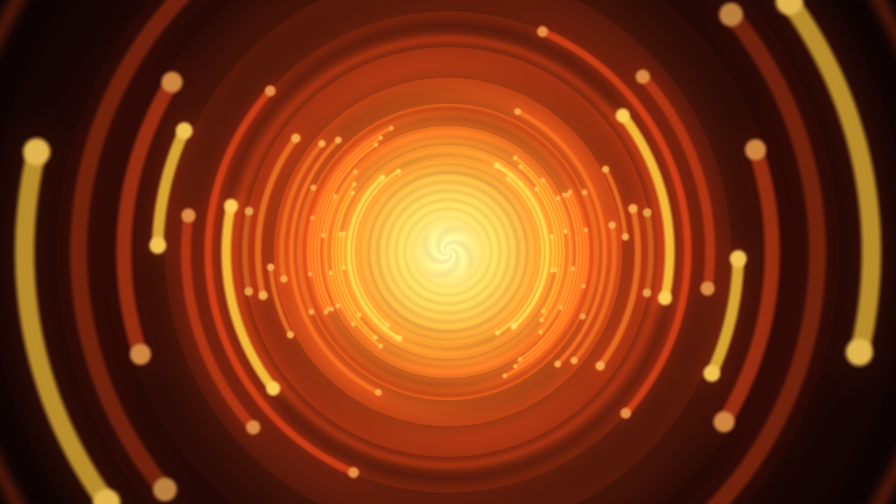
A WebGL 1 fragment shader for this background:

```glsl
precision highp float;
// A glowing tunnel: a hot radial gradient with nested translucent discs,
// fine ripples and a small swirl, crossed by round-tipped arcs of light.
// Every arc appears twice, because angles are folded by a half turn.

uniform vec2 u_resolution;

const float PI = 3.14159265;
const vec3 GOLD = vec3(0.98, 0.76, 0.22);
const vec3 ORANGE = vec3(0.90, 0.43, 0.13);
const vec3 EMBER = vec3(0.70, 0.21, 0.07);
const vec3 TIP_LIGHT = vec3(1.0, 0.83, 0.42);

float hash(float n) {
  return fract(sin(n * 127.1 + 3.7) * 4375.85);
}

// Radial heat colour, from the white-hot core to the dark rim.
vec3 heat(float r) {
  vec3 c = mix(vec3(1.0, 0.96, 0.64), vec3(1.0, 0.85, 0.36), smoothstep(0.0, 0.11, r));
  c = mix(c, vec3(0.97, 0.60, 0.18), smoothstep(0.09, 0.20, r));
  c = mix(c, vec3(0.84, 0.35, 0.10), smoothstep(0.18, 0.28, r));
  c = mix(c, vec3(0.62, 0.19, 0.06), smoothstep(0.26, 0.39, r));
  c = mix(c, vec3(0.38, 0.11, 0.04), smoothstep(0.36, 0.52, r));
  c = mix(c, vec3(0.15, 0.035, 0.02), smoothstep(0.48, 0.68, r));
  return mix(c, vec3(0.05, 0.01, 0.01), smoothstep(0.65, 1.0, r));
}

// Nested discs whose radii shrink geometrically, each with its own sheen.
float discShade(float r, float angle, float pixel) {
  float spacing = 0.1625;
  float depth = log(0.56 / max(r, 0.01)) / spacing;
  float s = fract(depth);
  float edge = min(0.4, 1.5 * pixel / (max(r, 0.01) * spacing));
  float saw = s - smoothstep(1.0 - edge, 1.0, s);
  float sheen = sin(2.0 * angle + 2.1 * floor(depth)) * sin(PI * s);
  float strength = smoothstep(0.08, 0.3, r);
  return 1.0 + strength * (0.22 * (0.5 - saw) + 0.10 * sheen);
}

// Fine ripples around the core and a pinwheel in its middle.
float rippleShade(float r, float angle) {
  float ripple = sin(r * 350.0) * smoothstep(0.05, 0.10, r) * (1.0 - smoothstep(0.17, 0.36, r));
  float swirl = sin(4.0 * angle + 9.0 * log(r + 0.01)) * (1.0 - smoothstep(0.035, 0.075, r));
  return 1.0 + 0.045 * ripple + 0.04 * swirl;
}

// Soft full ring.
vec3 ring(vec3 base, float r, float radius, float width, vec3 tint, float amount) {
  float d = (r - radius) / width;
  return mix(base, tint, amount * exp(-d * d));
}

// Arc given by (radius, middle angle, half span), angles in degrees.
vec3 arc(vec3 base, vec2 polar, vec3 shape, float width, vec3 tint, float pixel) {
  float turn = mod(polar.y - radians(shape.y) + 0.5 * PI, PI) - 0.5 * PI;
  float past = abs(turn) - radians(shape.z);
  float tipDist = length(vec2(polar.x * cos(past) - shape.x, polar.x * sin(past)));
  float lineDist = past < 0.0 ? abs(polar.x - shape.x) : tipDist;

  float blur = pixel + 0.3 * width;
  float line = 1.0 - smoothstep(width - blur, width + blur, lineDist);
  float tipSize = 1.35 * width + 0.001;
  float tip = 1.0 - smoothstep(tipSize - blur, tipSize + blur, tipDist);
  float halo = exp(-lineDist / (1.6 * width));

  vec3 c = base + tint * vec3(0.22, 0.09, 0.04) * halo;
  c = mix(c, tint, 0.92 * line);
  return mix(c, mix(tint, TIP_LIGHT, 0.55), 0.95 * tip);
}

void main() {
  float pixel = 1.0 / u_resolution.y;
  vec2 p = (gl_FragCoord.xy - 0.5 * u_resolution) * pixel;
  float r = length(p);
  float angle = atan(p.y, p.x + 0.00001);
  vec2 polar = vec2(r, angle);

  // Tunnel walls
  vec3 color = heat(r) * discShade(r, angle, pixel) * rippleShade(r, angle);
  color = ring(color, r, 0.423, 0.009, EMBER, 0.75);
  color = ring(color, r, 0.450, 0.014, vec3(0.27, 0.07, 0.03), 0.45);
  color = ring(color, r, 0.285, 0.005, EMBER, 0.45);
  color = ring(color, r, 0.990, 0.018, EMBER, 0.35);

  // Wide outer arcs
  color = arc(color, polar, vec3(0.840, 11.3, 25.0), 0.0190, GOLD * 0.78, pixel);
  color = arc(color, polar, vec3(0.733, -5.0, 45.0), 0.0165, EMBER * 0.66, pixel);
  color = arc(color, polar, vec3(0.643, -6.6, 25.0), 0.0145, EMBER * 0.88, pixel);
  color = arc(color, polar, vec3(0.576, -13.0, 11.7), 0.0115, GOLD * 0.90, pixel);
  color = arc(color, polar, vec3(0.520, 17.0, 25.0), 0.0095, EMBER, pixel);
  color = arc(color, polar, vec3(0.476, 12.3, 54.5), 0.0070, EMBER * 1.15, pixel);
  color = arc(color, polar, vec3(0.440, 13.0, 25.0), 0.0095, GOLD, pixel);

  // Slim middle arcs
  color = arc(color, polar, vec3(0.403, -0.2, 11.4), 0.0055, ORANGE * 0.85, pixel);
  color = arc(color, polar, vec3(0.377, -11.8, 25.0), 0.0060, ORANGE, pixel);
  color = arc(color, polar, vec3(0.353, 16.3, 11.4), 0.0045, ORANGE, pixel);
  color = arc(color, polar, vec3(0.330, -15.7, 25.0), 0.0045, ORANGE, pixel);
  color = arc(color, polar, vec3(0.311, 9.0, 54.6), 0.0040, ORANGE * 1.05, pixel);
  color = arc(color, polar, vec3(0.296, -1.0, 24.6), 0.0035, ORANGE, pixel);

  // Scattered thin arcs close to the core
  for (int i = 0; i < 11; i++) {
    float n = float(i);
    float radius = 0.209 + 0.0068 * n;
    float middle = 64.0 * (hash(n) - 0.5);
    float span = 9.0 + 38.0 * pow(hash(n + 20.0), 2.0);
    vec3 tint = mix(GOLD, ORANGE * 1.1, n / 11.0);
    color = arc(color, polar, vec3(radius, middle, span), 0.0023, tint, pixel);
  }
  color = arc(color, polar, vec3(0.197, 6.0, 54.5), 0.0036, vec3(1.0, 0.87, 0.32), pixel);
  color = arc(color, polar, vec3(0.188, -4.0, 54.5), 0.0026, vec3(1.0, 0.82, 0.30), pixel);

  gl_FragColor = vec4(clamp(color, 0.0, 1.0), 1.0);
}
```
